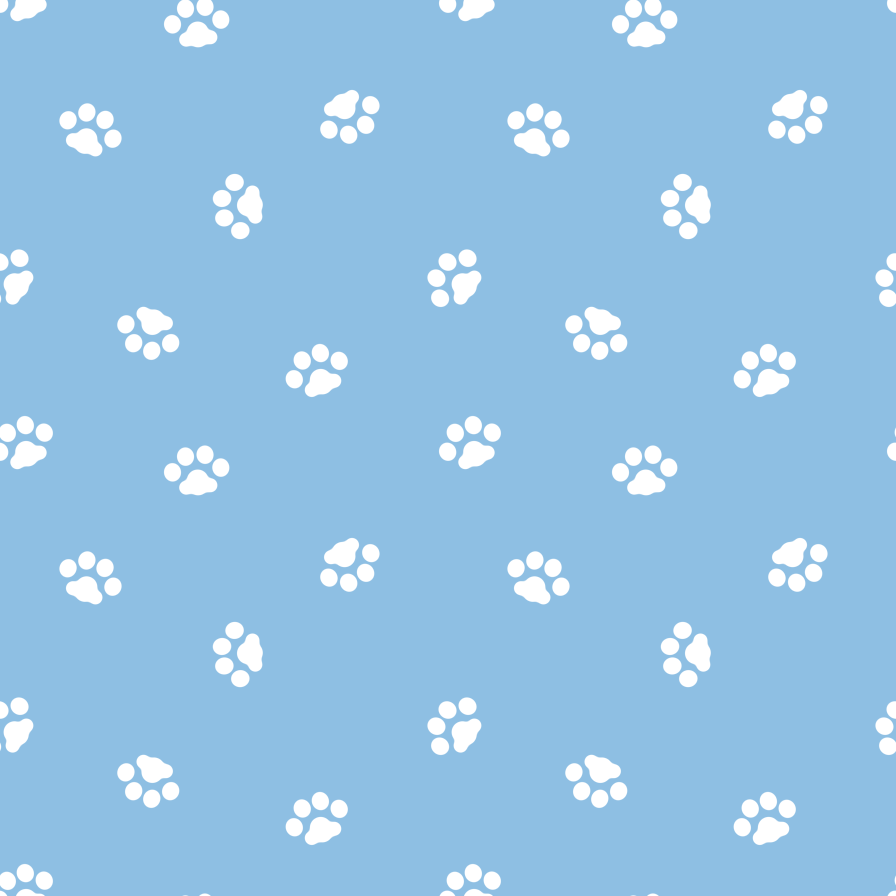
A WebGL 2 fragment shader for this pattern:

```glsl
#version 300 es
precision highp float;
// Draws white paw prints, turned at various angles, scattered on sky blue in a seamless 2 x 2 repeat.

uniform vec2 u_resolution;
out vec4 fragColor;

const vec3 SKY_BLUE = vec3(0.557, 0.749, 0.890);
const vec3 PAW_WHITE = vec3(1.0);
const float REPEATS = 2.0;
const float PAW_UNIT = 0.02604; // one paw unit, as a fraction of a tile

// Each print: centre within the tile (xy) and turn in radians (z)
const int PAW_COUNT = 8;
const vec3 PAWS[PAW_COUNT] = vec3[PAW_COUNT](
    vec3(0.439, 0.951, 0.098),
    vec3(0.202, 0.711, -0.389),
    vec3(0.781, 0.738, -2.613),
    vec3(0.530, 0.539, 1.689),
    vec3(0.013, 0.379, 0.970),
    vec3(0.331, 0.255, 2.744),
    vec3(0.707, 0.174, 0.389),
    vec3(0.049, 0.013, 0.405)
);

vec2 rotate(vec2 p, float angle) {
    float c = cos(angle), s = sin(angle);
    return vec2(c * p.x - s * p.y, s * p.x + c * p.y);
}

float smoothUnion(float a, float b, float blend) {
    float h = max(blend - abs(a - b), 0.0) / blend;
    return min(a, b) - 0.25 * blend * h * h;
}

float ellipseDistance(vec2 p, vec2 radii) {
    return (length(p / radii) - 1.0) * min(radii.x, radii.y);
}

float verticalCapsule(vec2 p, float low, float high, float radius) {
    return length(vec2(p.x, p.y - clamp(p.y, low, high))) - radius;
}

// Upright paw, mirrored about its vertical axis
float pawDistance(vec2 p) {
    p.x = abs(p.x);
    vec2 toeRadii = vec2(0.73, 0.79);
    float innerToe = ellipseDistance(p - vec2(0.84, 1.23), toeRadii);
    float outerToe = ellipseDistance(p - vec2(2.08, 0.0), toeRadii);
    float body = verticalCapsule(p, -1.25, -0.90, 0.93);
    float lobe = length(p - vec2(1.04, -1.42)) - 0.60;
    float pad = smoothUnion(body, lobe, 0.35);
    return min(pad, min(innerToe, outerToe));
}

// Nearest print in the tile, with offsets wrapped across its edges
float scatterDistance(vec2 tilePos) {
    float nearest = 1.0;
    for (int i = 0; i < PAW_COUNT; i++) {
        vec2 offset = fract(tilePos - PAWS[i].xy + 0.5) - 0.5;
        vec2 local = rotate(offset, -PAWS[i].z) / PAW_UNIT;
        nearest = min(nearest, pawDistance(local) * PAW_UNIT);
    }
    return nearest;
}

void main() {
    vec2 tilePos = gl_FragCoord.xy / u_resolution * REPEATS;
    float pixel = REPEATS / min(u_resolution.x, u_resolution.y);
    float coverage = 1.0 - smoothstep(-0.7 * pixel, 0.7 * pixel, scatterDistance(tilePos));
    fragColor = vec4(mix(SKY_BLUE, PAW_WHITE, coverage), 1.0);
}
```
